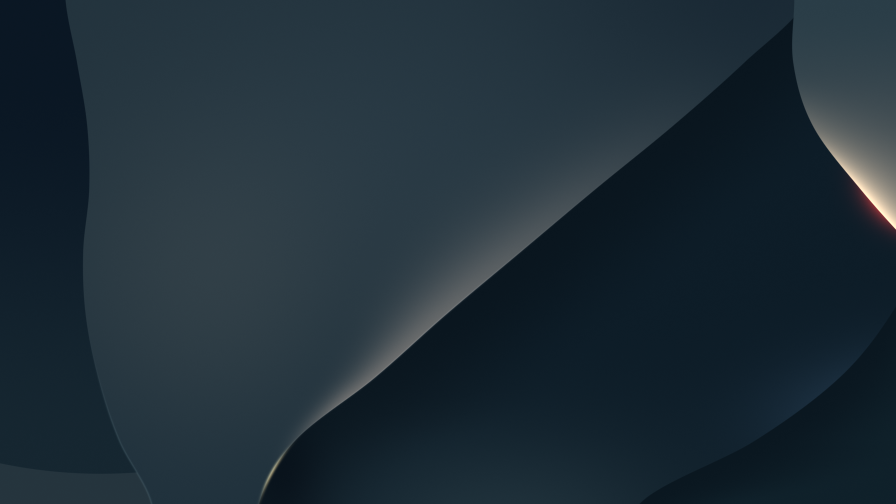
Write a WebGL 2 fragment shader that draws this background.

```glsl
#version 300 es
precision highp float;
// Dark overlapping sheets with curved borders and soft light along the folds.
// Each border is a smooth curve x(y) through evenly spaced knots; its signed
// distance drives both the antialiased layering and the glows.
uniform vec2 u_resolution;
out vec4 outColor;

const int LAST = 8;
const float LEFT_EDGE[9] = float[9](.301, .237, .195, .170, .165, .177, .173, .153, .130);
const float FOLD[9] = float[9](.514, .585, .743, .884, 1.033, 1.182, 1.335, 1.476, 1.600);
const float LOBE[9] = float[9](2.30, 2.20, 2.10, 1.95, 1.820, 1.707, 1.613, 1.574, 1.576);
const float CORNER[9] = float[9](1.269, 1.497, 1.665, 1.767, 1.83, 1.87, 1.90, 1.92, 1.94);

// Catmull-Rom curve through the knots, for y from 0 to 1
float curve(float y, float knots[9]) {
  float s = clamp(y, 0.0, 0.9999) * float(LAST);
  int i = int(s);
  float t = s - float(i);
  float a = knots[max(i - 1, 0)], b = knots[i];
  float c = knots[i + 1], d = knots[min(i + 2, LAST)];
  return b + 0.5 * t * (c - a + t * (2.0 * a - 5.0 * b + 4.0 * c - d
         + t * (3.0 * (b - c) + d - a)));
}

// Approximate signed distance, positive to the right of the curve
float edgeDistance(vec2 p, float knots[9]) {
  float h = 0.004;
  float y = clamp(p.y, h, 1.0 - h);
  float slope = (curve(y + h, knots) - curve(y - h, knots)) / (2.0 * h);
  return (p.x - curve(p.y, knots)) / sqrt(1.0 + slope * slope);
}

float cover(float d, float pixel) {
  return smoothstep(-0.75 * pixel, 0.75 * pixel, d);
}

// Soft elliptical spot
float spot(vec2 p, vec2 center, vec2 radius) {
  vec2 q = (p - center) / radius;
  return exp(-dot(q, q));
}

// Thin bright line centred on a border
float rim(float d, float width) {
  return exp(-d * d / (width * width));
}

float hash(vec2 p) {
  vec3 q = fract(p.xyx * 0.1031);
  q += dot(q, q.yzx + 33.33);
  return fract((q.x + q.y) * q.z);
}

vec3 mainSheet(vec2 p, float d) {
  vec3 color = mix(vec3(.115, .185, .230), vec3(.135, .200, .240), smoothstep(0.0, 0.6, p.y));
  color += vec3(.055, .045, .035) * spot(p, vec2(.42, .42), vec2(.30, .34));
  color += vec3(.020, .022, .024) * spot(p, vec2(.80, .72), vec2(.45, .30));
  color -= vec3(.035, .040, .035) * spot(p, vec2(1.50, 1.05), vec2(.40, .25));
  // Warm light resting on the diagonal fold
  float along = dot(p, vec2(.77, .64));
  float width = mix(.014, .085, smoothstep(.50, 1.10, along));
  float strength = smoothstep(.45, .68, along) * (1.0 - smoothstep(.72, 1.75, along));
  float glow = strength * exp(-pow(max(d, 0.0) / width, 1.4));
  return color + vec3(.285, .225, .185) * glow;
}

vec3 leftSheet(vec2 p, float pixel) {
  vec3 color = mix(vec3(.085, .150, .190), vec3(.040, .090, .140), smoothstep(.1, .85, p.y));
  float x = p.x - .20;
  float border = .060 + .52 * x * x;
  vec3 lower = vec3(.145, .205, .240);
  return mix(color, lower, cover(border - p.y, pixel));
}

vec3 darkSheet(vec2 p, float foldD, float cornerD) {
  vec3 color = mix(vec3(.038, .085, .120), vec3(.052, .112, .155), smoothstep(0.0, .25, foldD));
  color += vec3(.075, .085, .080) * spot(p, vec2(1.00, -.06), vec2(.36, .20));
  color += vec3(.050, .065, .085) * spot(p, vec2(1.60, .23), vec2(.22, .12))
           * exp(min(cornerD, 0.0) / .09);
  return color - vec3(.015, .025, .025) * spot(p, vec2(.57, .05), vec2(.07, .12));
}

vec3 lobeSheet(vec2 p, float d) {
  vec3 color = mix(vec3(.270, .310, .330), vec3(.165, .240, .280), smoothstep(.65, 1.0, p.y));
  float low = smoothstep(.86, .59, p.y);
  color += vec3(.48, .38, .28) * low * exp(-max(d, 0.0) / .075);
  return color + vec3(.42, .34, .25) * smoothstep(.75, .60, p.y) * exp(-max(d, 0.0) / .018);
}

void main() {
  vec2 p = gl_FragCoord.xy / u_resolution.y;
  float pixel = 1.0 / u_resolution.y;
  float leftD = edgeDistance(p, LEFT_EDGE);
  float foldD = edgeDistance(p, FOLD);
  float lobeD = edgeDistance(p, LOBE);
  float cornerD = edgeDistance(p, CORNER);

  // Sheets from back to front
  vec3 color = mix(leftSheet(p, pixel), mainSheet(p, -foldD), cover(leftD, pixel));
  color += vec3(.06, .07, .07) * rim(leftD, .002) * smoothstep(.35, .10, p.y);
  color = mix(color, darkSheet(p, foldD, cornerD), cover(foldD, pixel));
  color += vec3(.50, .43, .28) * rim(foldD, .0035) * spot(p, vec2(.54, .062), vec2(.05, .045));
  color += vec3(.08) * rim(foldD, .002) * spot(p, vec2(.85, .34), vec2(.35, .30));
  vec3 cornerColor = mix(vec3(.040, .090, .125), vec3(.060, .128, .165), smoothstep(0.0, .16, cornerD));
  color = mix(color, cornerColor, cover(cornerD, pixel));

  // Red light spilling beneath the bright lobe
  color += vec3(.50, .08, .06) * exp(min(lobeD, 0.0) / .016) * spot(p, vec2(1.74, .585), vec2(.07, .06));
  color = mix(color, lobeSheet(p, lobeD), cover(lobeD, pixel));

  color += (hash(gl_FragCoord.xy) - 0.5) / 255.0;
  outColor = vec4(clamp(color, 0.0, 1.0), 1.0);
}
```
